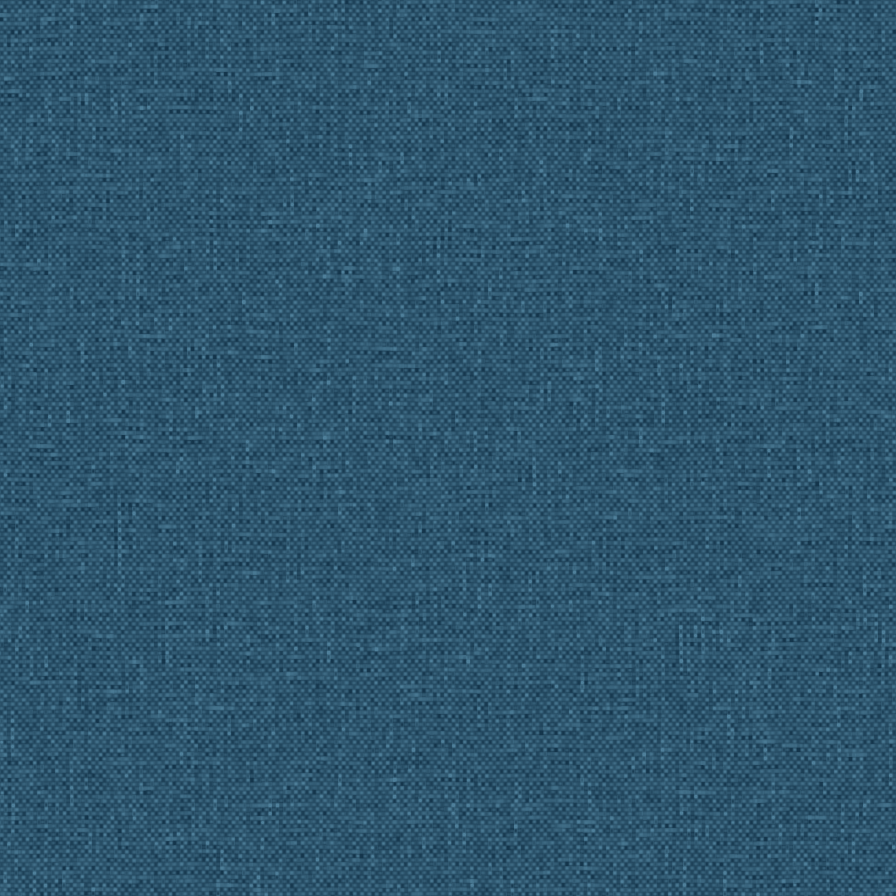
Reproduce this texture procedurally as a WebGL 2 fragment shader.

```glsl
#version 300 es
precision highp float;
// Fine blue plain-weave cloth: warp and weft threads cross in a checker of
// over and under, each thread carrying thin slubs along its length.
// Every pixel averages a small grid of samples to keep the threads smooth.

uniform vec2 u_resolution;
out vec4 fragColor;

const float PI = 3.14159265;

float hash(vec2 p) {
    vec3 q = fract(p.xyx * vec3(0.1031, 0.1030, 0.0973));
    q += dot(q, q.yzx + 33.33);
    return fract((q.x + q.y) * q.z);
}

// Random brightness that drifts smoothly along one thread
float drift(float thread, float along) {
    float cell = floor(along);
    float f = fract(along);
    f = f * f * (3.0 - 2.0 * f);
    return mix(hash(vec2(thread, cell)), hash(vec2(thread, cell + 1.0)), f);
}

// Slubs, short fibres and occasional bright flecks of one thread
float slubs(float thread, float along) {
    float start = 40.0 * hash(vec2(thread, 7.0));
    float slub = drift(thread, along / 7.0 + start);
    float fibre = drift(thread + 311.0, along / 1.8 + start);
    float tone = 0.55 * slub + 0.45 * fibre;
    return tone - 0.5 + 0.6 * smoothstep(0.74, 1.0, tone);
}

// Contrast against the next thread keeps streaks thin and the cloth even
float threadTone(float thread, float along) {
    return slubs(thread, along) - 0.45 * slubs(thread + 1.0, along);
}

float weave(vec2 uv) {
    // Slightly more warp threads than weft, almost perfectly straight
    vec2 p = uv * vec2(244.0, 212.0);
    p += 0.1 * sin(p.yx * 0.19 + 1.7 * sin(p * 0.043));
    vec2 id = floor(p);
    vec2 wave = sin(PI * p);

    // Rounded crossings: warp lies on top where the checker is positive
    float checker = wave.x * wave.y;
    float over = 0.5 + 0.5 * checker;
    float warp = threadTone(id.x, p.y);
    float weft = threadTone(id.y + 613.0, p.x);

    float tone = 0.42 + 0.95 * mix(weft, warp, over);
    tone += 0.44 * checker;
    tone += 0.32 * (abs(wave.y) - 0.637);
    tone += 0.28 * (hash(id + 97.0) - 0.5);
    return tone;
}

void main() {
    // Average a 3 by 3 grid a little wider than the pixel
    float tone = 0.0;
    for (int j = -1; j <= 1; j++) {
        for (int i = -1; i <= 1; i++) {
            vec2 offset = vec2(i, j) * 0.38;
            tone += weave((gl_FragCoord.xy + offset) / u_resolution.y) / 9.0;
        }
    }

    vec3 shade = vec3(0.12, 0.26, 0.35);
    vec3 light = vec3(0.26, 0.44, 0.54);
    fragColor = vec4(mix(shade, light, clamp(tone, -0.3, 1.35)), 1.0);
}
```
